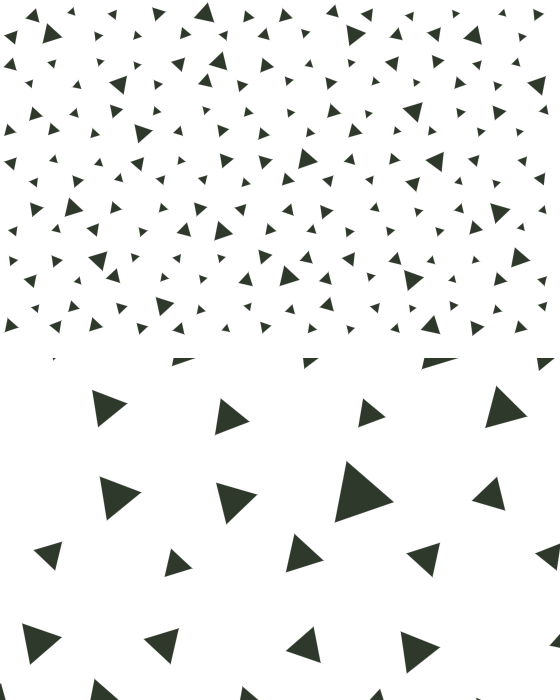
Top, the full canvas; bottom, a detail of the centre.
A Shadertoy shader for this pattern:

```glsl
// Scattered dark green triangles in three sizes on a white ground.

const vec3 PAPER = vec3(1.0);
const vec3 INK = vec3(0.18, 0.22, 0.17);
const vec2 GRID = vec2(13.0, 14.0);          // columns, rows
const vec2 PITCH = vec2(0.124, 1.0 / 14.0);  // spacing in canvas heights
const float LEFT_MARGIN = 0.033;
const float TAU = 6.2831853;

float hash(vec2 cell, float seed) {
    vec3 p = fract(vec3(cell, seed) * vec3(0.1031, 0.1130, 0.0973) + 0.137);
    p += dot(p, p.yzx + 33.33);
    return fract((p.x + p.y) * p.z);
}

// Signed distance to the edge lines of an equilateral triangle.
float triangle(vec2 p, float radius, float angle) {
    float d = -1.0;
    for (int k = 0; k < 3; k++) {
        float a = angle + TAU * (float(k) + 0.5) / 3.0;
        d = max(d, dot(p, vec2(cos(a), sin(a))));
    }
    return d - 0.5 * radius;
}

// Neighbouring rows shift by half a column, in a zigzag of row pairs.
float stagger(float row) {
    return 0.5 * mod(floor((row + 1.0) * 0.5), 2.0);
}

vec2 cellCentre(vec2 cell) {
    float pairShift = 0.0065 * (1.0 - 2.0 * mod(cell.y, 2.0));
    vec2 jitter = vec2(hash(cell, 1.0), hash(cell, 2.0)) - 0.5;
    return vec2(LEFT_MARGIN + (cell.x + stagger(cell.y)) * PITCH.x,
                (cell.y + 0.5) * PITCH.y + pairShift)
           + jitter * vec2(0.024, 0.015);
}

// Large triangles are spread evenly, medium and small ones mix freely.
float cellRadius(vec2 cell) {
    float rank = fract(dot(cell, vec2(0.30, 0.14)) + 0.1 * hash(cell, 3.0));
    float vary = hash(cell, 4.0);
    if (rank < 0.11 && cell.x > 0.0) return mix(0.032, 0.036, vary);
    return hash(cell, 5.0) < 0.42 ? mix(0.0195, 0.0255, vary)
                                  : mix(0.0135, 0.0175, vary);
}

// Four preferred directions with a slight wobble.
float cellAngle(vec2 cell) {
    float pick = floor(4.0 * hash(cell, 6.0));
    float degreesTurn = pick < 1.0 ? 10.0 : pick < 2.0 ? 50.0
                      : pick < 3.0 ? 75.0 : 108.0;
    return radians(degreesTurn + 8.0 * (hash(cell, 7.0) - 0.5));
}

void mainImage(out vec4 fragColor, in vec2 fragCoord) {
    vec2 p = fragCoord / iResolution.y;
    float pixel = 1.0 / iResolution.y;
    float nearest = 1.0;

    // Check the triangles of the surrounding cells.
    for (int j = -1; j <= 1; j++) {
        float row = floor(p.y / PITCH.y) + float(j);
        float column = round((p.x - LEFT_MARGIN) / PITCH.x - stagger(row));
        for (int i = -1; i <= 1; i++) {
            vec2 cell = vec2(column + float(i), row);
            bool inside = all(greaterThanEqual(cell, vec2(0.0)))
                       && all(lessThan(cell, GRID));
            if (!inside) continue;
            float d = triangle(p - cellCentre(cell), cellRadius(cell), cellAngle(cell));
            nearest = min(nearest, d);
        }
    }

    float ink = 1.0 - smoothstep(-0.75 * pixel, 0.75 * pixel, nearest);
    fragColor = vec4(mix(PAPER, INK, ink), 1.0);
}
```
